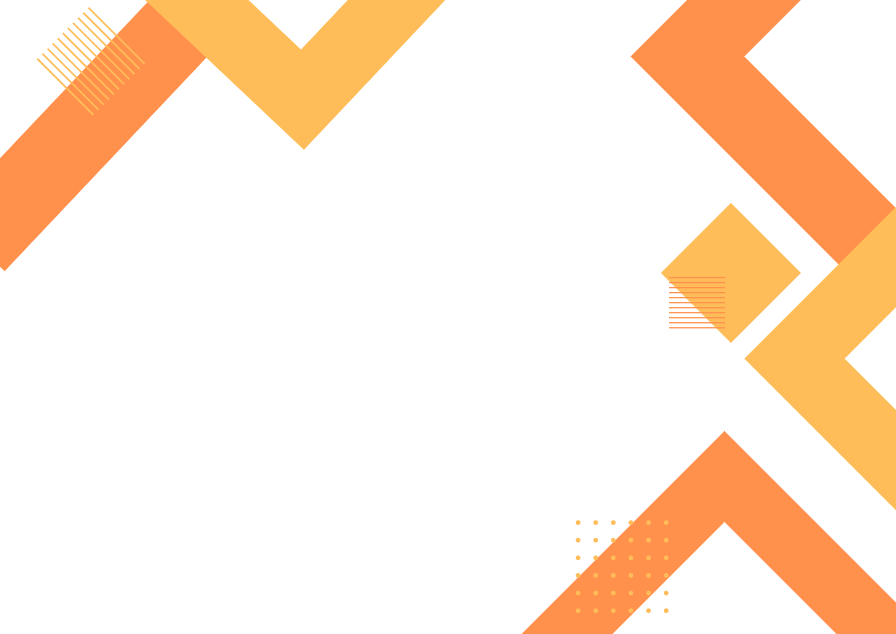
Write a Shadertoy shader that draws this background.

```glsl
// Flat white backdrop with orange and amber chevrons, hatched lines and a dot grid.

#define CANVAS_WIDTH 768.0
#define ORANGE vec3(1.0, 0.57, 0.30)
#define AMBER vec3(1.0, 0.74, 0.35)
#define PAPER vec3(1.0)
#define LINE_COUNT 11.0
#define DOT_COUNT 6.0
#define DOT_GAP 15.1
#define DOT_RADIUS 2.0
#define TILT vec2(0.687, 0.727)
#define DIAGONAL vec2(0.70711, -0.70711)

// Coordinates along a direction and to its left
vec2 toFrame(vec2 p, vec2 along) {
    return vec2(dot(p, along), dot(p, vec2(-along.y, along.x)));
}

// Box spanning from the origin to size
float boxDistance(vec2 p, vec2 size) {
    vec2 d = abs(p - 0.5 * size) - 0.5 * size;
    return max(d.x, d.y);
}

// Right-angled chevron; inward points from the outer tip to the inner one
float chevron(vec2 p, vec2 inward, float depth, float reach) {
    vec2 q = toFrame(p, inward);
    q.y = abs(q.y);
    float arms = max(q.y - q.x, q.x - depth - q.y);
    return max(arms, q.x + q.y - reach) * 0.70711;
}

// Stack of parallel strokes
float hatch(vec2 p, vec2 along, float len, float gap, float thickness) {
    vec2 q = toFrame(p, along);
    q.y -= gap * clamp(round(q.y / gap), 0.0, LINE_COUNT - 1.0);
    return boxDistance(q + vec2(0.0, 0.5 * thickness), vec2(len, thickness));
}

// Square grid of round dots
float dotGrid(vec2 p) {
    vec2 cell = clamp(round(p / DOT_GAP), 0.0, DOT_COUNT - 1.0);
    return length(p - DOT_GAP * cell) - DOT_RADIUS;
}

// Lay a colour over the canvas with a one-pixel soft edge
void paint(inout vec3 color, vec3 ink, float dist) {
    float pixel = CANVAS_WIDTH / iResolution.x;
    color = mix(color, ink, clamp(0.5 - dist / pixel, 0.0, 1.0));
}

void mainImage(out vec4 fragColor, in vec2 fragCoord) {
    vec2 p = fragCoord * CANVAS_WIDTH / iResolution.x;
    vec3 color = PAPER;

    // Upper left: slanted band under a tilted chevron
    vec2 band = toFrame(p - vec2(4.0, 311.0), TILT);
    paint(color, ORANGE, boxDistance(band, vec2(270.0, 69.4)));
    paint(color, AMBER, chevron(p - vec2(260.5, 415.0), vec2(-0.029, 0.9996), 86.0, 1000.0));

    // Right side: two stacked chevrons and a diamond
    paint(color, ORANGE, chevron(p - vec2(540.5, 495.0), vec2(1.0, 0.0), 97.5, 370.0));
    paint(color, AMBER, chevron(p - vec2(638.0, 236.0), vec2(1.0, 0.0), 86.0, 1000.0));
    vec2 diamond = abs(p - vec2(626.5, 309.5));
    paint(color, AMBER, (diamond.x + diamond.y - 60.0) * 0.70711);

    // Lower right: upward chevron
    paint(color, ORANGE, chevron(p - vec2(621.0, 174.0), vec2(0.0, -1.0), 78.0, 1000.0));

    // Line and dot accents
    paint(color, AMBER, hatch(p - vec2(32.0, 493.0), DIAGONAL, 68.0, 6.2, 1.5));
    paint(color, ORANGE, hatch(p - vec2(573.5, 262.5), vec2(1.0, 0.0), 48.0, 4.3, 1.1));
    paint(color, AMBER, dotGrid(p - vec2(495.5, 20.0)));

    fragColor = vec4(color, 1.0);
}
```
